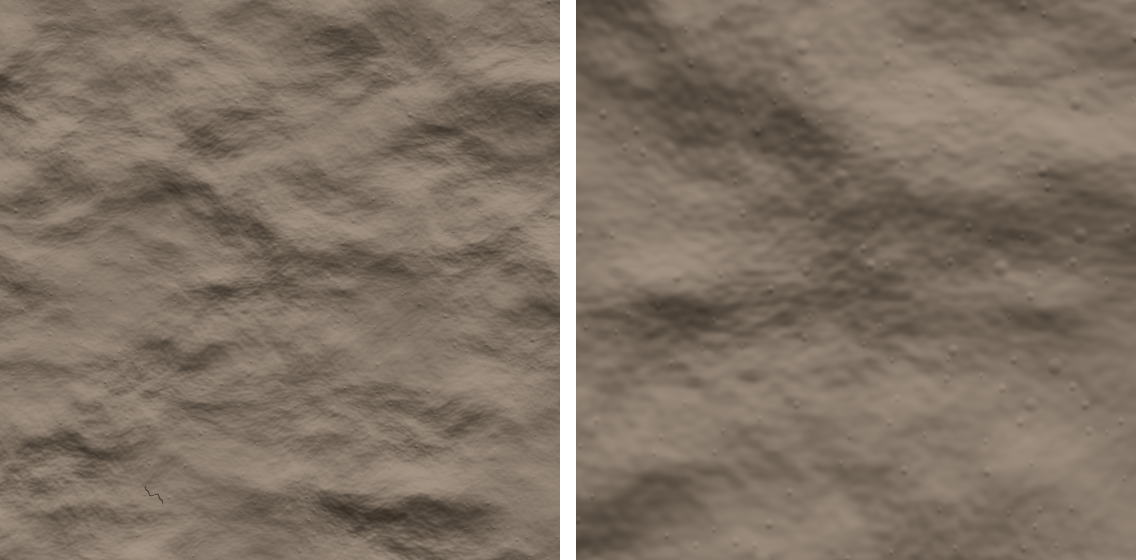
Left, the full canvas; right, a detail of the centre.
Give the GLSL for this texture, as a three.js fragment shader.

```glsl
// Lumpy grey-brown clay or plaster under raking light from above.
// A height field of warped gradient noise, grit and tiny grains is built first,
// then its slope towards the light is mapped onto a dark-to-light ramp.

varying vec2 vUv;

const vec3 SHADE_COLOR = vec3(0.28, 0.24, 0.20);
const vec3 LIT_COLOR   = vec3(0.61, 0.55, 0.49);
const vec2 LIGHT_DIR   = vec2(0.10, 0.995);
const float BASE_TONE  = 0.68;   // ramp position of flat ground
const float CONTRAST   = 0.24;
const float SKEW       = 0.27;   // deepens shadows, softens highlights
const float SLOPE_KNEE = 3.2;    // steep slopes level off near this
const float SLOPE_STEP = 0.0011;

const int   OCTAVES     = 5;
const float BROAD_FREQ  = 3.3;
const float BROAD_SLOPE = 0.40;
const float LUMP_FREQ   = 7.0;
const float LUMP_SLOPE  = 1.0;
const float FREQ_GAIN   = 1.85;
const float SLOPE_GAIN  = 0.70;
const float STRETCH     = 0.80;  // below 1 widens the lumps
const float WARP        = 0.022;
const float GRIT_FREQ   = 140.0;
const float GRIT_SLOPE  = 0.30;
const float GRAIN_HEIGHT = 0.7;

vec2 hash2(vec2 p) {
  vec3 q = fract(vec3(p.xyx) * vec3(0.1031, 0.1030, 0.0973));
  q += dot(q, q.yzx + 33.33);
  return fract((q.xx + q.yz) * q.zy);
}

vec2 latticeGradient(vec2 cell) {
  float angle = 6.28318 * hash2(cell).x;
  return vec2(cos(angle), sin(angle));
}

float gradientNoise(vec2 p) {
  vec2 i = floor(p);
  vec2 f = p - i;
  vec2 u = f * f * f * (f * (f * 6.0 - 15.0) + 10.0);
  vec2 e = vec2(1.0, 0.0);
  float a = dot(latticeGradient(i), f);
  float b = dot(latticeGradient(i + e.xy), f - e.xy);
  float c = dot(latticeGradient(i + e.yx), f - e.yx);
  float d = dot(latticeGradient(i + e.xx), f - e.xx);
  return mix(mix(a, b, u.x), mix(c, d, u.x), u.y);
}

// Octaves of swollen mounds separated by flatter hollows, rougher in patches
float lumps(vec2 uv) {
  vec2 p = vec2(uv.x * STRETCH, uv.y);
  p += WARP * vec2(gradientNoise(p * 7.0 + 31.7), gradientNoise(p * 7.0 + 73.2));
  float rough = 1.0 + 0.9 * gradientNoise(p * 4.5 + 51.9);
  mat2 turn = mat2(0.8, 0.6, -0.6, 0.8);
  float height = BROAD_SLOPE / BROAD_FREQ * gradientNoise(p * BROAD_FREQ + 8.4);
  float freq = LUMP_FREQ;
  float slope = LUMP_SLOPE;
  for (int i = 0; i < OCTAVES; i++) {
    float n = gradientNoise(p * freq + 23.7 * float(i + 1));
    height += rough * slope / freq * (0.8 * n + 0.45 * sqrt(n * n + 0.008));
    p = turn * p;
    freq *= FREQ_GAIN;
    slope *= SLOPE_GAIN;
  }
  float grit = gradientNoise(p * GRIT_FREQ + 3.1);
  return height + rough * GRIT_SLOPE / GRIT_FREQ * grit;
}

// One small dome in some of the cells of a turned, jittered grid
float grains(vec2 uv, float cells, float share) {
  vec2 p = mat2(0.88, 0.47, -0.47, 0.88) * uv * cells + 40.0;
  vec2 id = floor(p);
  vec2 center = 0.2 + 0.6 * hash2(id + 5.0);
  vec2 pick = hash2(id + 91.0);
  float radius = mix(0.10, 0.20, pick.y * pick.y);
  vec2 d = (p - id - center) / radius;
  float dome = max(1.0 - dot(d, d), 0.0);
  return step(pick.x, share) * GRAIN_HEIGHT * radius / cells * dome * dome;
}

float terrain(vec2 uv) {
  return lumps(uv) + grains(uv, 31.0, 0.16) + grains(uv + 0.37, 59.0, 0.28);
}

// Thin curled fibre lying on the surface
float fibre(vec2 uv) {
  vec2 p = mat2(0.8, 0.6, -0.6, 0.8) * (uv - vec2(0.275, 0.116));
  float curve = 0.004 * sin(p.x * 190.0) + 0.002 * sin(p.x * 410.0);
  float dist = abs(p.y - curve) / 1.4;
  float ends = 1.0 - smoothstep(0.021, 0.024, abs(p.x));
  return ends * (1.0 - smoothstep(0.0004, 0.0016, dist));
}

void main() {
  // Slope facing the light, with steep slopes softly limited
  vec2 offset = LIGHT_DIR * SLOPE_STEP;
  float facing = (terrain(vUv - offset) - terrain(vUv + offset)) / (2.0 * SLOPE_STEP);
  facing /= sqrt(1.0 + facing * facing / (SLOPE_KNEE * SLOPE_KNEE));

  // Skewed tone curve and colour ramp
  float tone = BASE_TONE + CONTRAST * (1.0 - exp(-SKEW * facing)) / SKEW;
  vec3 color = mix(SHADE_COLOR, LIT_COLOR, max(tone, -0.3));

  color = mix(color, SHADE_COLOR * 0.8, 0.7 * fibre(vUv));
  gl_FragColor = vec4(color, 1.0);
}
```
